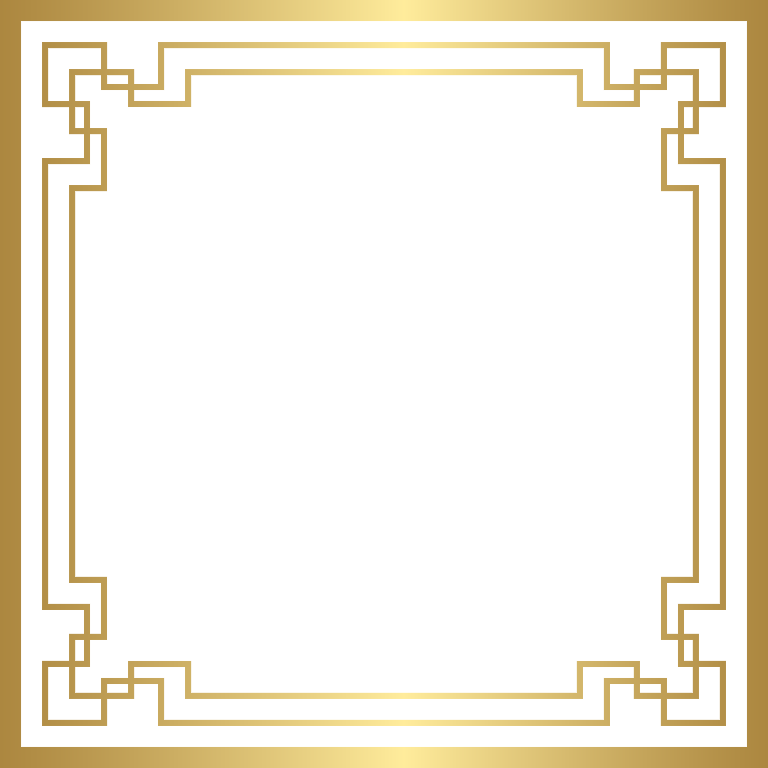
Write a WebGL 2 fragment shader that draws this background.

```glsl
#version 300 es
precision highp float;

uniform vec2 u_resolution;
out vec4 fragColor;

// Square-ended distance to an axis-aligned segment from a to b (a <= b)
float segment(vec2 p, vec2 a, vec2 b) {
    vec2 outside = abs(p - 0.5 * (a + b)) - 0.5 * (b - a);
    return max(outside.x, outside.y);
}

// Line that starts on the diagonal, dips to a given depth and runs on
float meander(vec2 p, float start, float depth) {
    float dip = start + 0.0768;
    float rise = start + 0.1510;
    float d = segment(p, vec2(start), vec2(dip, start));
    d = min(d, segment(p, vec2(dip, start), vec2(dip, depth)));
    d = min(d, segment(p, vec2(dip, depth), vec2(rise, depth)));
    d = min(d, segment(p, vec2(rise, start), vec2(rise, depth)));
    return min(d, segment(p, vec2(rise, start), vec2(0.6, start)));
}

// Horizontal metallic sheen, brightest just right of the middle
vec3 goldSheen(float x) {
    float t = x < 0.526 ? x / 0.526 : (1.0 - x) / 0.474;
    return mix(vec3(0.675, 0.53, 0.25), vec3(1.0, 0.925, 0.61), pow(clamp(t, 0.0, 1.0), 1.15));
}

void main() {
    vec2 uv = gl_FragCoord.xy / u_resolution;
    float pixel = 1.0 / min(u_resolution.x, u_resolution.y);

    // Fold all four corners and both sides of each diagonal into one wedge
    vec2 p = min(uv, 1.0 - uv);
    p = vec2(max(p.x, p.y), min(p.x, p.y));

    // Solid outer border and two interlaced lines
    float border = p.y - 0.0275;
    float lines = min(meander(p, 0.0588, 0.1133), meander(p, 0.0940, 0.1354)) - 0.0040;
    float shape = min(border, lines);

    float coverage = 1.0 - smoothstep(-0.5 * pixel, 0.5 * pixel, shape);
    fragColor = vec4(mix(vec3(1.0), goldSheen(uv.x), coverage), 1.0);
}
```
